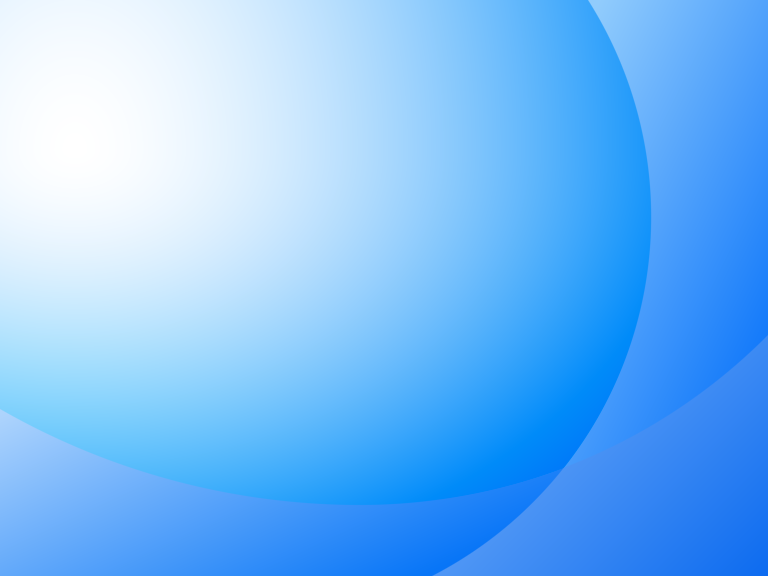
This background is drawn by a Shadertoy shader. Its source:

```glsl
#define DISC_CENTER vec2(0.4293, 0.6235)
#define DISC_RADIUS 0.7012
#define BOWL_BOTTOM vec2(0.625, 0.1233)
#define BOWL_RADIUS_LEFT 1.255
#define BOWL_RADIUS_RIGHT 0.9975
#define GLOW_CENTER vec2(0.13, 0.74)
#define GLOW_WIDTH 1.0
#define GLOW_DROP 0.695
#define GLOW_RISE 1.35
#define GLOW_POWER 1.6
#define GLOW_ABSORB vec3(0.90, 0.41, 0.02)

// Rounded end of a band that runs off to the left
float discDistance(vec2 p) {
    vec2 q = p - DISC_CENTER;
    return length(vec2(max(q.x, 0.0), q.y)) - DISC_RADIUS;
}

// Two arcs that share a tangent at the lowest point
float bowlDistance(vec2 p) {
    float radius = p.x < BOWL_BOTTOM.x ? BOWL_RADIUS_LEFT : BOWL_RADIUS_RIGHT;
    return length(p - BOWL_BOTTOM - vec2(0.0, radius)) - radius;
}

float coverage(float dist) {
    float halfPixel = 0.75 / iResolution.y;
    return 1.0 - smoothstep(-halfPixel, halfPixel, dist);
}

vec3 ramp(vec3 light, vec3 deep, float t) {
    return mix(light, deep, clamp(t, 0.0, 1.0));
}

// White light fading through sky blue, with a cyan cast at lower left
vec3 glowColor(vec2 p) {
    vec2 q = p - GLOW_CENTER;
    q /= vec2(GLOW_WIDTH, q.y < 0.0 ? GLOW_DROP : GLOW_RISE);
    vec3 color = 1.0 - GLOW_ABSORB * pow(length(q), GLOW_POWER);
    float cyan = smoothstep(0.6, 0.25, p.y) * smoothstep(0.8, 0.0, p.x);
    return color + cyan * vec3(-0.04, 0.03, 0.0);
}

void mainImage(out vec4 fragColor, in vec2 fragCoord) {
    vec2 p = fragCoord / iResolution.y;
    float depth = 1.0 - p.y;

    // Gradients of the three outer regions
    vec3 corner = ramp(vec3(0.31, 0.59, 0.96), vec3(0.05, 0.42, 0.94),
                       (p.x + depth - 1.76) / 0.57);
    vec3 right = ramp(vec3(0.57, 0.80, 0.99), vec3(0.08, 0.48, 0.98),
                      1.73 * (p.x - 1.04) + 0.86 * depth);
    vec3 bottom = ramp(vec3(0.68, 0.83, 0.99), vec3(0.03, 0.46, 0.97),
                       0.75 * p.x + 1.61 * (depth - 0.72));

    // Layer the overlapping shapes
    float inDisc = coverage(discDistance(p));
    float inBowl = coverage(bowlDistance(p));
    vec3 outside = mix(corner, right, inBowl);
    vec3 inside = mix(bottom, glowColor(p), inBowl);
    fragColor = vec4(clamp(mix(outside, inside, inDisc), 0.0, 1.0), 1.0);
}
```
